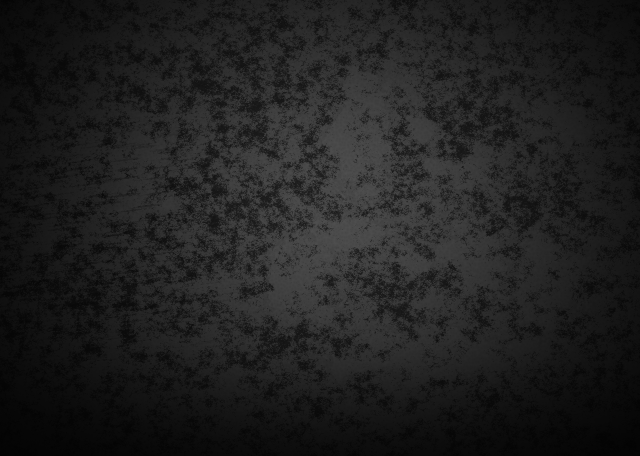
This texture is drawn by a Shadertoy shader. Its source:

```glsl
// Patches as centre.xy, radius.xy in units of canvas height
const vec4 plaster[12] = vec4[12](
    vec4(.79, .69, .065, .16), vec4(.77, .49, .085, .04),
    vec4(.66, .38, .085, .10), vec4(1.03, .44, .085, .075),
    vec4(1.03, .63, .070, .04), vec4(.91, .43, .032, .035),
    vec4(.62, .75, .037, .04), vec4(.92, .72, .030, .03),
    vec4(1.22, .73, .080, .07), vec4(.30, .61, .080, .10),
    vec4(.95, .22, .270, .05), vec4(1.20, .38, .100, .09));
const vec4 worn[12] = vec4[12](
    vec4(.51, .80, .16, .12), vec4(.68, .55, .035, .08),
    vec4(1.05, .74, .10, .08), vec4(.90, .63, .04, .07),
    vec4(.88, .36, .11, .06), vec4(.49, .55, .13, .11),
    vec4(.05, .84, .10, .06), vec4(.18, .34, .16, .08),
    vec4(.62, .25, .12, .035), vec4(1.14, .55, .12, .06),
    vec4(1.19, .33, .030, .012), vec4(.53, .21, .04, .016));

vec2 hash2(vec2 p) {
    p = vec2(dot(p, vec2(127.1, 311.7)), dot(p, vec2(269.5, 183.3)));
    return fract(sin(p) * 43758.5);
}

// Distance to the nearest scattered point
float cellular(vec2 p) {
    vec2 base = floor(p), f = fract(p);
    float nearest = 4.;
    for (int y = -1; y <= 1; y++)
        for (int x = -1; x <= 1; x++) {
            vec2 o = vec2(x, y);
            vec2 d = o + hash2(base + o) - f;
            nearest = min(nearest, dot(d, d));
        }
    return sqrt(nearest);
}

// Octaves alternate in sign, mixing dots with webs
float grunge(vec2 p, float gain) {
    float sum = 0., amp = .5;
    for (int i = 0; i < 5; i++) {
        sum += amp * (.45 - cellular(p));
        p = mat2(.8, .6, -.6, .8) * p * 2.1 + 7.3;
        amp *= -gain;
    }
    return sum;
}

void mainImage(out vec4 fragColor, in vec2 fragCoord) {
    vec2 p = fragCoord / iResolution.y;
    float ragged = grunge(p * 10. + 31., .75);
    float speckle = grunge(p * vec2(20., 24.), .9);

    // Ragged outlines for plaster, soft falloff for worn areas
    vec2 warp = .012 * sin(p.yx * vec2(41., 37.) + 2. * sin(p * 23.));
    float smoothArea = 0., wornArea = 0.;
    for (int i = 0; i < 12; i++) {
        float d = length((p + warp - plaster[i].xy) / plaster[i].zw) - 1.;
        smoothArea = max(smoothArea, smoothstep(.2, -.2, d + ragged * 1.4));
        vec2 q = (p + warp - worn[i].xy) / worn[i].zw;
        wornArea = max(wornArea, exp(-dot(q, q)));
    }

    // Dark pitting
    float wear = -.06 + .17 * wornArea - .17 * smoothArea + .3 * ragged;
    float pits = smoothstep(-.2, .4, speckle + wear);

    // Slanted brush scratches on the left
    vec2 s = vec2(p.x * 7., (p.y - .13 * p.x) * 105.);
    float scratchArea = smoothstep(.68, .3, p.x) * smoothstep(.36, .1, abs(p.y - .47));
    float scratches = smoothstep(.4, .1, cellular(s) - .5 * speckle) * scratchArea;

    // Off-centre light, sinking faster at the bottom
    vec2 v = (p - vec2(.73, .56)) / vec2(.60, .52);
    float light = .285 * exp(-dot(v, v)) * smoothstep(-.25, .3, p.y);

    float rim = smoothArea * (1. - smoothArea);
    float tone = 1. + .03 * smoothArea - .25 * rim - .6 * pits;
    tone *= 1. - .25 * scratches;
    tone += .1 * (cellular(p * 150.) - .45);
    fragColor = vec4(vec3(light * tone + .006), 1.);
}
```
